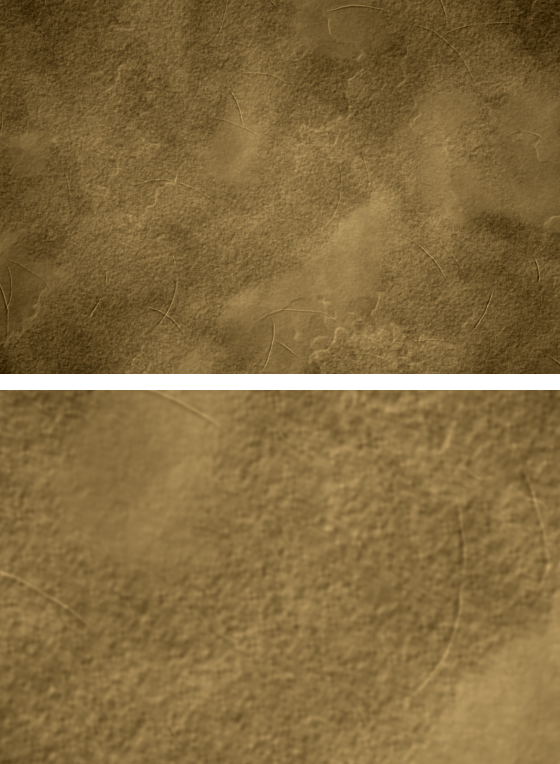
Top: the whole. Bottom: its middle third, enlarged.
Reproduce this texture procedurally as a WebGL 2 fragment shader.

```glsl
#version 300 es
precision highp float;
// Ochre trowelled plaster: warped noise clouds under a soft vignette, pebbled
// grain and ragged layer edges lit as relief, and curved trowel scratches
// scattered over a jittered grid.

uniform vec2 u_resolution;
out vec4 fragColor;

const vec3 DARK_OCHRE = vec3(0.31, 0.23, 0.09);
const vec3 PALE_OCHRE = vec3(0.63, 0.52, 0.32);
const float BASE_TONE = 0.43;
const float VIGNETTE = 1.15;
const float CLOUD_CONTRAST = 0.95;
const float MOTTLE_CONTRAST = 0.50;
const float STREAK_CONTRAST = 0.30;
const float GRAIN_FREQ = 135.0;
const float GRAIN_RELIEF = 0.58;
const float PEBBLE_CONTRAST = 0.32;
const float EDGE_RELIEF = 0.50;
const float EDGE_SOFTNESS = 0.013;
const float RELIEF_STEP = 0.0019;
const vec2 LIGHT_DIR = vec2(-0.6, 0.8);
const float ARC_CELL = 0.21;
const float ARC_SHARE = 0.78;
const float ARC_WIDTH = 0.0017;

float hash(vec2 cell) {
    uvec2 k = uvec2(ivec2(cell)) * uvec2(1597334677u, 3812015801u);
    uint n = (k.x ^ k.y) * 1597334677u;
    n = (n ^ (n >> 15u)) * 2246822519u;
    n ^= n >> 13u;
    return float(n >> 8u) / 16777216.0;
}

float noise(vec2 p) {
    vec2 i = floor(p), f = p - i;
    f = f * f * (3.0 - 2.0 * f);
    return mix(mix(hash(i), hash(i + vec2(1, 0)), f.x),
               mix(hash(i + vec2(0, 1)), hash(i + vec2(1, 1)), f.x), f.y);
}

float fbm(vec2 p) {
    float sum = 0.0, amp = 0.5;
    for (int i = 0; i < 5; i++) {
        sum += amp * noise(p);
        p = mat2(1.6, 1.2, -1.2, 1.6) * p + 17.3;
        amp *= 0.5;
    }
    return sum;
}

// Pebbled skin of the plaster
float grain(vec2 p) {
    vec2 q = mat2(0.8, 0.6, -0.6, 0.8) * p * GRAIN_FREQ;
    return 0.6 * noise(q) + 0.4 * noise(q.yx * 1.9 + 31.0);
}

// Overlapping coats: a smooth step along a ragged noise contour
float coat(vec2 p, float scale) {
    float n = fbm(p * scale + 41.0) - 0.48 + 0.04 * (noise(p * 55.0) - 0.5);
    return smoothstep(-EDGE_SOFTNESS, EDGE_SOFTNESS, n);
}

// Lit rim and tonal step of one coat, shown only in broken stretches
float coatTone(vec2 p, vec2 offset, float scale) {
    float layer = coat(p, scale);
    float edge = coat(p - offset, scale) - coat(p + offset, scale);
    float broken = smoothstep(0.42, 0.66, noise(p * 5.5 + scale * 37.0));
    return broken * (EDGE_RELIEF * edge + 0.5 * layer * (1.0 - layer)) + 0.12 * (layer - 0.5);
}

// Raised scratches, each a tapered arc with a lit crest and a shaded inner side
float arcs(vec2 p) {
    float light = 0.0;
    float width = max(ARC_WIDTH, 0.55 / u_resolution.y);
    vec2 home = floor(p / ARC_CELL);
    for (int j = -1; j <= 1; j++)
    for (int i = -1; i <= 1; i++) {
        vec2 cell = home + vec2(i, j);
        if (hash(cell + 211.0) > ARC_SHARE) continue;
        vec2 jitter = vec2(hash(cell + 53.0), hash(cell + 97.0));
        vec2 q = p - (cell + jitter) * ARC_CELL;
        float radius = mix(0.06, 0.20, hash(cell + 131.0));
        float heading = 0.6 + 2.4 * (hash(cell + 173.0) - 0.5);
        float span = mix(0.4, 1.0, hash(cell + 307.0));
        float c = cos(heading), s = sin(heading);
        q = vec2(c * q.x + s * q.y, c * q.y - s * q.x);
        float turn = abs(atan(q.y, q.x)) / span;
        float fade = 1.0 - smoothstep(0.5, 1.0, turn);
        float d = length(q * vec2(1.0, 0.85)) - radius;
        d += 0.012 * (noise(p * 16.0) - 0.5) + 0.002 * (noise(p * 70.0) - 0.5);
        float crest = exp(-pow(d / width, 2.0));
        float shade = exp(-pow((d + 2.0 * width) / (1.4 * width), 2.0));
        light += fade * (0.60 * crest - 0.42 * shade) * mix(0.25, 1.0, hash(cell + 401.0));
    }
    return light * smoothstep(0.12, 0.5, noise(p * 22.0 + 9.0));
}

void main() {
    vec2 uv = gl_FragCoord.xy / u_resolution;
    vec2 p = gl_FragCoord.xy / u_resolution.y;

    // Broad light and mottled clouds
    vec2 warp = vec2(fbm(p * 2.0 + 5.0), fbm(p * 2.0 + 71.0)) - 0.48;
    float cloud = fbm(p * 2.8 + 1.4 * warp + 23.0) - 0.48;
    float mottle = fbm(p * 9.0 + 3.0 * warp + 61.0) - 0.48;
    vec2 fromCentre = uv - 0.5;
    float tone = BASE_TONE - VIGNETTE * (dot(fromCentre, fromCentre) - 0.167);
    tone += 0.14 * fromCentre.x + CLOUD_CONTRAST * cloud + MOTTLE_CONTRAST * mottle;

    // Smears dragged along the trowel path
    vec2 smear = mat2(0.8, -0.6, 0.6, 0.8) * (p + 0.35 * warp);
    tone += STREAK_CONTRAST * (fbm(smear * vec2(5.0, 15.0)) - 0.48);

    // Polished patches are paler and lose their grain
    float polish = smoothstep(0.48, 0.60, fbm(p * 3.2 + warp + 113.0));
    tone += 0.18 * (polish - 0.35);

    // Relief lit from the upper left
    vec2 offset = LIGHT_DIR * RELIEF_STEP;
    float bump = grain(p - offset) - grain(p + offset);
    float pebble = noise(p * 165.0 + 3.0 * noise(p * 30.0)) - 0.5;
    tone += (GRAIN_RELIEF * bump + PEBBLE_CONTRAST * pebble) * mix(1.0, 0.4, polish);
    tone += coatTone(p, offset, 2.6) + 0.8 * coatTone(p + 3.7, offset, 4.3) + arcs(p);

    fragColor = vec4(clamp(mix(DARK_OCHRE, PALE_OCHRE, clamp(tone, -0.4, 1.35)), 0.0, 1.0), 1.0);
}
```
